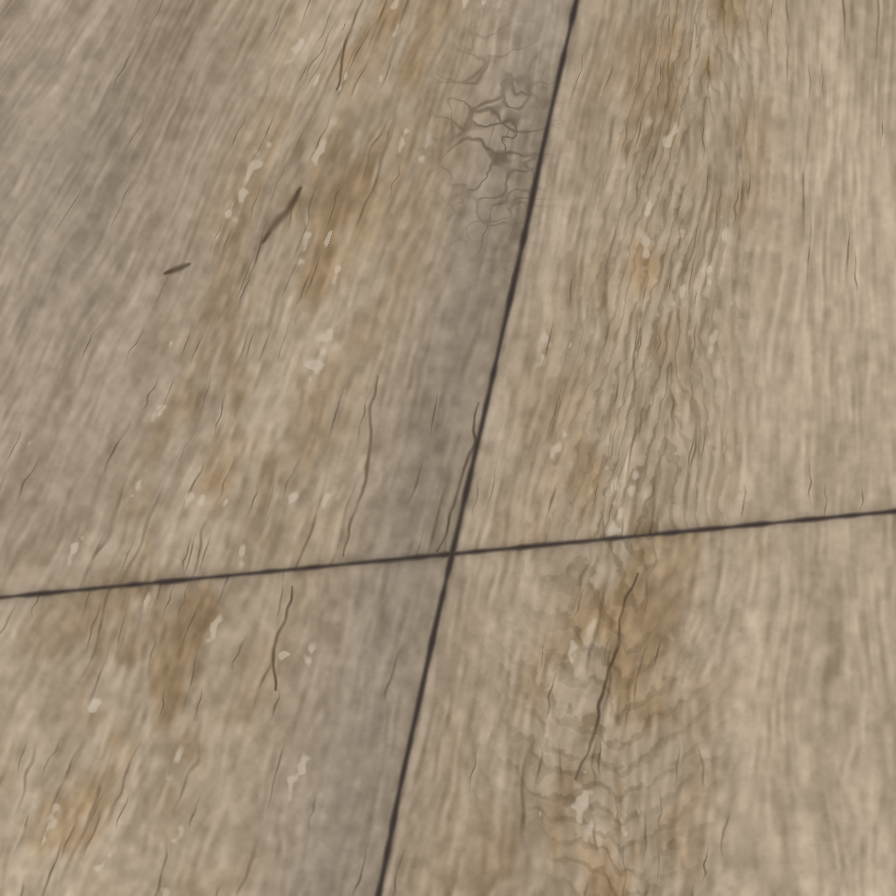
This texture is drawn by a Shadertoy shader. Its source:

```glsl
float hash(vec2 p) {
    vec3 q = fract(p.xyx * 0.1031);
    q += dot(q, q.yzx + 33.33);
    return fract((q.x + q.y) * q.z);
}

float noise(vec2 p) {
    vec2 i = floor(p), f = fract(p);
    f = f * f * (3.0 - 2.0 * f);
    return mix(mix(hash(i), hash(i + vec2(1, 0)), f.x),
               mix(hash(i + vec2(0, 1)), hash(i + vec2(1, 1)), f.x), f.y);
}

float fbm(vec2 p) {
    float sum = 0.0, amp = 0.5;
    for (int i = 0; i < 4; i++) {
        sum += amp * noise(p);
        p = p * 2.03 + 7.7;
        amp *= 0.5;
    }
    return sum / 0.9375;
}

float bump(float x) { return exp(-x * x); }

// Tapered, broken and wandering split from a to b
float split(vec2 p, vec2 a, vec2 b, float width) {
    float fade = 0.45 + 0.7 * noise(p * 60.0);
    p.x += 0.016 * (noise(p * vec2(9, 22)) - 0.5) + 0.004 * (noise(p * 75.0) - 0.5);
    vec2 d = b - a;
    float h = clamp(dot(p - a, d) / dot(d, d), 0.0, 1.0);
    float w = width * (0.4 + 2.4 * h * (1.0 - h));
    return min(fade, 1.0) * (1.0 - smoothstep(0.0, w + 0.0015, length(p - a - d * h)));
}

void mainImage(out vec4 fragColor, in vec2 fragCoord) {
    vec2 uv = fragCoord / iResolution.xy;
    float px = 1.0 / iResolution.y;

    // Signed distances to the two seams, and plank-local grain coordinates
    float side = uv.x - 0.421 - 0.221 * uv.y - 0.005 * (noise(vec2(uv.y * 7.0, 3)) - 0.5);
    float rise = uv.y - 0.333 - 0.0965 * uv.x;
    vec2 plank = step(0.0, vec2(side, rise));
    float across = side / (1.0 - 0.4 * uv.y);
    float bend = fbm(uv * vec2(9, 5) + plank * 5.0) - 0.5;
    vec2 grain = vec2(across + 0.045 * bend, uv.y) + plank * vec2(3.7, 5.3) + 2.0;

    // Weathered bands where the figure is strongest
    float leftBand = bump((across + 0.34) / 0.16);
    float rightBand = bump((across - 0.23) / 0.13);
    float rough = max(leftBand, rightBand);
    float greyBand = bump((across + 0.06) / 0.075) * mix(1.0, 0.5, plank.x);

    // Fine fibres and speckle over broad tonal drift
    float broad = fbm(grain * vec2(8, 3));
    float streak = fbm(grain * vec2(34, 7));
    float fibre = noise(grain * vec2(150, 20)) - 0.5;
    float fleck = noise(grain * vec2(135, 55) + 3.0) - 0.5;
    float speck = fbm(uv * 80.0) - 0.5;
    float tone = 0.74 + 0.36 * (broad - 0.5) + 0.42 * (streak - 0.5);
    tone += fibre * mix(0.22, 0.36, plank.x) + fleck * (0.2 + 0.16 * rough) + speck * 0.4;
    tone += 0.06 * smoothstep(0.2, 0.5, across) - 0.2 * greyBand;
    tone -= 0.18 * bump(length(uv - vec2(0, 0.85)) / 0.3);

    // Cathedral figure: tall arches above the cross seam, chevrons below
    float heart = abs(across - 0.26 + 0.07 * bend + 0.03 * (streak - 0.5));
    float phase = mix(180.0 * (uv.y - 0.8 * heart), 75.0 * (uv.y + 4.5 * heart), plank.y);
    float rings = smoothstep(0.2, 0.95, sin(phase + 19.0 * bend + 5.0 * speck));
    tone -= 0.26 * rings * rightBand * plank.x * smoothstep(0.3, 0.6, broad + 0.3 * streak);

    // Colour ramp, with faint warm stains and cool grey areas
    vec3 col = mix(vec3(0.44, 0.38, 0.30), vec3(0.73, 0.66, 0.57), tone);
    float stain = rough * smoothstep(0.42, 0.75, fbm(grain * vec2(20, 13) + 9.0));
    col *= mix(vec3(1), vec3(0.92, 0.87, 0.79), stain);
    float cool = max(greyBand, 0.8 * bump(length((uv - vec2(0.05, 0.8)) / vec2(0.2, 0.4))));
    col = mix(col, vec3(dot(col, vec3(0.33))) * vec3(1.08, 1.0, 0.92), 0.5 * cool);

    // Sparse cracks, pale chips and pits, in jittered cells
    float dark = 0.0, pale = 0.0;
    for (int i = 0; i < 4; i++) {
        float k = float(i);
        vec2 q = grain * vec2(18.0 + 6.0 * k, 5.0 + 4.0 * k) + k * 11.3;
        vec2 id = floor(q), f = fract(q) - 0.5;
        float pick = hash(id + 4.0);
        f.x += 0.5 * (hash(id + 19.0) - 0.5) + 0.2 * (noise(q * vec2(1, 6)) - 0.5);
        float taper = 1.0 - smoothstep(0.05, 0.45, abs(f.y));
        float line = taper * (1.0 - smoothstep(0.0, 0.08, abs(f.x)));
        line *= 0.2 + 0.8 * noise(uv * 70.0);
        dark = max(dark, line * step(pick, 0.05 + 0.2 * rough) * 0.6);
        float chip = length(f * vec2(4.5, 4.5)) + 1.6 * (noise(uv * 130.0) - 0.5);
        pale = max(pale, (1.0 - smoothstep(0.1, 0.8, chip)) * step(1.0 - 0.09 * rough, pick));
        vec2 spot = uv * 6.0 + k * 3.1;
        vec2 jitter = vec2(hash(floor(spot)), hash(floor(spot) + 8.0)) * 0.8 + 0.1;
        float pit = 1.0 - smoothstep(0.01, 0.045, length(fract(spot) - jitter) + 0.02 * speck);
        dark = max(dark, pit * step(hash(floor(spot) + 31.0), 0.018));
    }

    // Long splits and the open knot
    dark = max(dark, 0.9 * split(uv, vec2(0.705, 0.36), vec2(0.645, 0.13), 0.002));
    dark = max(dark, 0.9 * split(uv, vec2(0.33, 0.345), vec2(0.30, 0.23), 0.002));
    dark = max(dark, 0.7 * split(uv, vec2(0.425, 0.58), vec2(0.39, 0.38), 0.002));
    dark = max(dark, 0.8 * split(uv, vec2(0.54, 0.55), vec2(0.49, 0.385), 0.002));
    dark = max(dark, 0.8 * split(uv, vec2(0.40, 1.0), vec2(0.37, 0.9), 0.002));
    dark = max(dark, split(uv, vec2(0.335, 0.79), vec2(0.295, 0.73), 0.006));
    dark = max(dark, split(uv, vec2(0.215, 0.705), vec2(0.19, 0.695), 0.005));

    // Crazed patch beside the upper seam
    vec2 craze = uv * vec2(30, 36) + 1.2 * fbm(uv * 24.0);
    float web = min(abs(noise(craze) - 0.5), abs(noise(craze * 1.4 + 9.0) - 0.45));
    float crazed = bump(length((uv - vec2(0.55, 0.85)) / vec2(0.055, 0.1)));
    dark = max(dark, 0.6 * crazed * (1.0 - smoothstep(0.0, 0.08, web)));

    col = mix(col, vec3(0.80, 0.75, 0.68), 0.6 * pale);
    col = mix(col, vec3(0.27, 0.22, 0.17), 0.8 * dark);

    // Thin seams with a soft shadow and a worn pale lip
    float wear = 0.002 * (noise(uv * 60.0) - 0.5);
    float gap = min(abs(side) - 0.0024, abs(rise) - 0.0018) + wear;
    col *= 1.0 - 0.2 * exp(-max(gap, 0.0) / 0.004);
    col += 0.07 * bump((side - 0.008) / 0.004) * noise(uv * vec2(20, 30));
    col = mix(vec3(0.25, 0.215, 0.2), col, smoothstep(-0.0015 - px, 0.0015 + px, gap));

    fragColor = vec4(clamp(col, 0.0, 1.0), 1.0);
}
```
